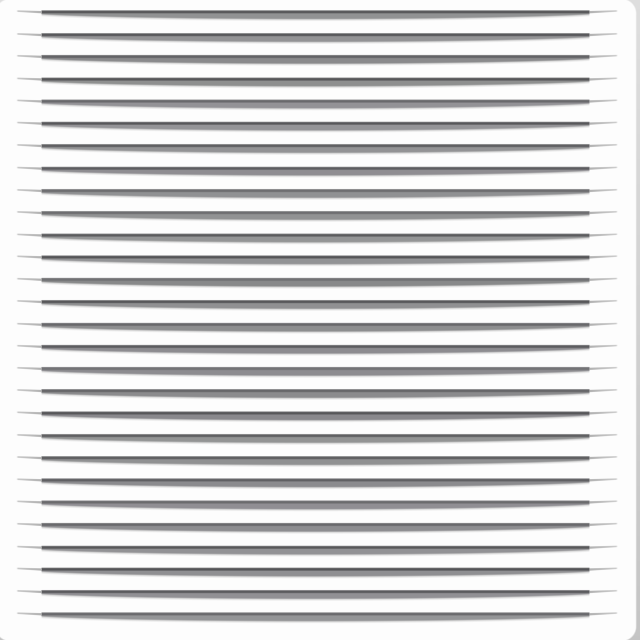
Give the GLSL for this pattern, as a WebGL 1 fragment shader.

```glsl
precision highp float;
// Pale rounded panel with 28 thin grey vent slats that sag in the middle.
uniform vec2 u_resolution;

float hash(float n) {
    n = fract(n * 0.1031 + 0.37);
    n *= n + 33.33;
    return fract(n * (n + n));
}

// Soft interval: 1 between lo and hi, with edges of half-width soft.
float band(float v, float lo, float hi, float soft) {
    return smoothstep(lo - soft, lo + soft, v)
         * (1.0 - smoothstep(hi - soft, hi + soft, v));
}

float roundedBox(vec2 p, vec2 halfSize, float radius) {
    vec2 q = abs(p) - halfSize + radius;
    return length(max(q, 0.0)) + min(max(q.x, q.y), 0.0) - radius;
}

void main() {
    vec2 p = gl_FragCoord.xy / u_resolution;
    float pixel = 1.0 / min(u_resolution.x, u_resolution.y);
    float soft = max(0.0011, 0.6 * pixel);

    // Panel, running off the left side, over a grey backdrop
    float edge = roundedBox(p - vec2(0.4935, 0.5), vec2(0.5, 0.501), 0.022);
    vec3 backdrop = vec3(mix(0.77, 0.87, p.y));
    vec3 color = mix(vec3(0.992), backdrop, smoothstep(-soft, soft + 0.001, edge));

    // Rows, numbered from the top; drop is the depth below the slat's dark line
    float pitch = 0.03482;
    float cell = (1.0 - p.y - 0.0195) / pitch + 0.4;
    float row = floor(cell);
    float inRows = step(0.0, row) * step(row, 27.0);
    float drop = (fract(cell) - 0.4) * pitch + (hash(row + 5.0) - 0.5) * 0.0011;

    // Slat: curved lower edge, soft shadow, body and dark upper lip
    float across = abs(p.x - 0.493) / 0.428;
    float bulge = max(1.0 - across * across, 0.0);
    float bottom = 0.0030 + 0.0076 * pow(bulge, 0.75);
    float inSlat = band(p.x, 0.065, 0.921, soft) * inRows;

    float tint = hash(row + 41.0) - 0.5;
    vec3 bodyColor = vec3(0.56, 0.56, 0.57) + vec3(-0.006, 0.006, -0.016) * tint
                   + 0.05 * (hash(row + 17.0) - 0.5);
    vec3 lipColor = vec3(0.39, 0.39, 0.40) + 0.13 * (hash(row + 73.0) - 0.5);

    float shadow = smoothstep(-0.004, -0.002, drop)
                 * (1.0 - smoothstep(bottom - 0.001, bottom + 0.0045, drop));
    color = mix(color, vec3(0.72), 0.75 * shadow * inSlat);
    float body = band(drop, -0.0026, bottom, soft + 0.0004);
    color = mix(color, bodyColor, body * inSlat);
    float lip = band(drop, -0.0021, 0.0017, soft + 0.0003);
    color = mix(color, lipColor, lip * inSlat);

    // Thin pale tips that rise and taper outwards
    float outside = max(max(0.065 - p.x, p.x - 0.921), 0.0);
    float reach = outside / 0.040;
    float tipDrop = drop + 0.0018 * reach;
    float tip = band(tipDrop, -0.0018 + 0.0006 * reach, 0.0018 - 0.0006 * reach, soft);
    tip *= band(p.x, 0.027, 0.964, 0.002) * step(0.0001, outside) * inRows;
    color = mix(color, vec3(0.66), tip * (0.9 - 0.3 * reach));

    gl_FragColor = vec4(color, 1.0);
}
```
